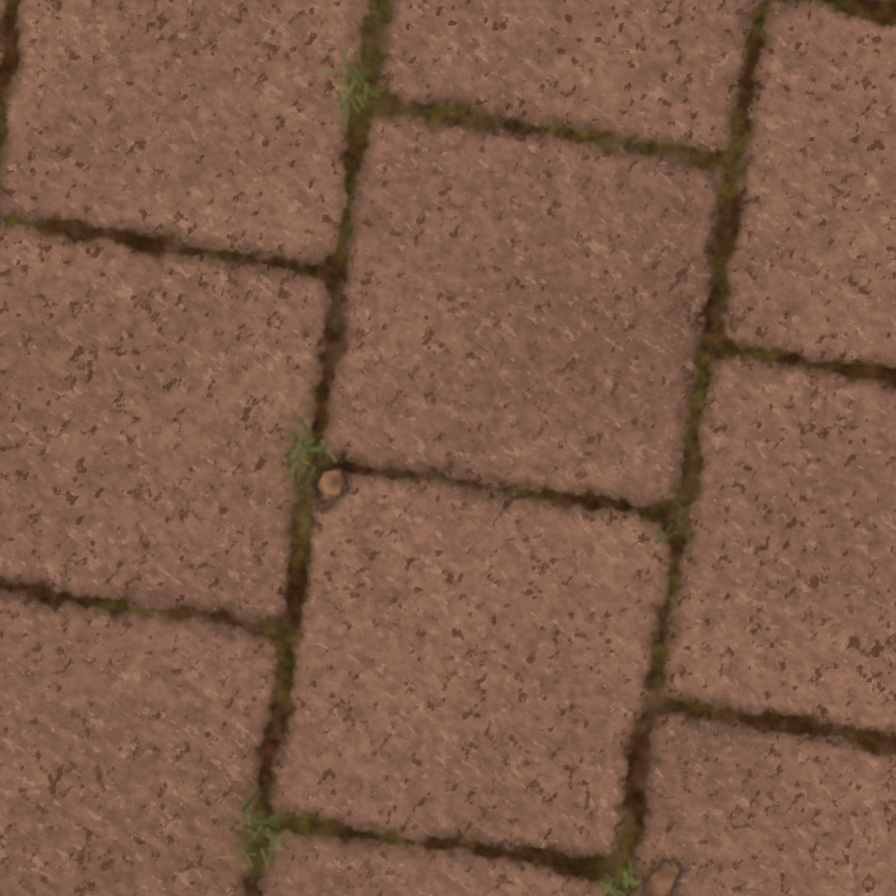
Write a Shadertoy shader that draws this texture.

```glsl
// Weathered clay pavers in a slanted running bond, with ragged mossy joints.
// Canvas points are mapped to skewed column/row space; layered noise gives the
// grain and wear, and looped blades and leaves decorate the joint crossings.

const vec3 CLAY       = vec3(0.512, 0.374, 0.300);
const vec3 CLAY_LIGHT = vec3(0.690, 0.530, 0.440);
const vec3 CLAY_DARK  = vec3(0.300, 0.200, 0.145);
const vec3 SOIL       = vec3(0.235, 0.150, 0.080);
const vec3 MOSS       = vec3(0.300, 0.255, 0.125);
const vec3 GRASS      = vec3(0.350, 0.350, 0.205);
const vec3 LEAF       = vec3(0.560, 0.400, 0.290);
const float ROW_HEIGHT = 0.408;
const float COLUMN_WIDTH = 0.415;
const float ROW_SLOPE = 0.15;
const mat2 TURN = mat2(0.8, 0.6, -0.6, 0.8);

float hash(vec2 p) {
    vec3 q = fract(vec3(p.xyx) * 0.1031);
    q += dot(q, q.yzx + 33.33);
    return fract((q.x + q.y) * q.z);
}

float noise(vec2 p) {
    vec2 i = floor(p), f = fract(p);
    f = f * f * (3.0 - 2.0 * f);
    return mix(mix(hash(i), hash(i + vec2(1, 0)), f.x),
               mix(hash(i + vec2(0, 1)), hash(i + vec2(1, 1)), f.x), f.y);
}

// Each octave is turned so that no lattice direction shows.
float fbm(vec2 p) {
    vec2 q = TURN * p * 1.9 + 17.0;
    return 0.5 * noise(p) + 0.32 * noise(q) + 0.18 * noise(TURN * q * 1.9 + 41.0);
}

// Canvas point to (column, row); columns lean and fan out slightly.
vec2 toPaving(vec2 p) {
    float u = (p.x - 0.283 - 0.137 * p.y) / (0.412 + 0.018 * p.y);
    u -= 0.03 * u * (u - 1.0);
    return vec2(u, (p.y + ROW_SLOPE * p.x - 0.13) / ROW_HEIGHT);
}

// Canvas position of a crossing in the middle column.
vec2 crossing(float column, float row) {
    float lean = 0.137 + 0.018 * column;
    float level = 0.13 + ROW_HEIGHT * row;
    float x = (0.283 + 0.412 * column + lean * level) / (1.0 + ROW_SLOPE * lean);
    return vec2(x, level - ROW_SLOPE * x);
}

// Distance to the joint centre line, rounded at paver corners.
float jointDistance(vec2 cell, float radius) {
    vec2 d = abs(cell - round(cell)) * vec2(COLUMN_WIDTH, ROW_HEIGHT);
    return radius - length(max(radius - d, 0.0));
}

float segmentDistance(vec2 p, vec2 a, vec2 b) {
    vec2 ab = b - a;
    return length(p - a - ab * clamp(dot(p - a, ab) / dot(ab, ab), 0.0, 1.0));
}

vec3 paverColor(vec2 p, vec2 id) {
    float tint = hash(id + 31.0);
    vec3 c = CLAY * (0.98 + 0.05 * tint + 0.20 * (fbm(p * 5.0 + id * 7.0) - 0.5));
    vec2 grain = TURN * p;
    c *= 1.0 + 0.36 * (fbm(grain * vec2(88.0, 112.0)) - 0.5);
    float light = smoothstep(0.60, 0.86, fbm(grain * vec2(80.0, 125.0) + 53.0));
    float dark = smoothstep(0.60, 0.84, fbm(grain.yx * vec2(85.0, 105.0) + 91.0));
    c = mix(c, CLAY_LIGHT, 0.55 * light);
    return mix(c, CLAY_DARK, (0.55 + 0.2 * tint) * dark);
}

vec3 jointColor(vec2 p) {
    float moss = smoothstep(0.38, 0.72, fbm(p * 12.0 + 5.0) + 0.2 * (p.y - 0.5));
    vec3 c = mix(SOIL, MOSS, 0.8 * moss);
    return c * (0.55 + 0.95 * fbm(p * 80.0));
}

// A tuft of faint blades around a root, over a stain drawn out along the joint.
vec3 addTuft(vec3 c, vec2 p, vec2 root, float strength, float seed) {
    vec2 q = (p - root) * vec2(38.0, 24.0);
    float stain = exp(-dot(q, q)) * smoothstep(0.25, 0.65, fbm(p * 55.0 + seed));
    c = mix(c, MOSS * (0.75 + 0.6 * noise(p * 110.0)), 0.8 * strength * stain);
    for (int i = 0; i < 22; i++) {
        vec2 key = vec2(float(i), seed);
        float angle = 6.2832 * hash(key);
        vec2 base = root + vec2(0.035, 0.055) * (vec2(hash(key + 3.0), hash(key + 7.0)) - 0.5);
        vec2 tip = base + vec2(cos(angle), sin(angle)) * mix(0.008, 0.028, hash(key + 11.0));
        float blade = 1.0 - smoothstep(0.0, 0.0042, segmentDistance(p, base, tip));
        c = mix(c, GRASS * (0.65 + 0.65 * hash(key + 19.0)), 0.65 * strength * blade);
    }
    return c;
}

vec3 addLeaf(vec3 c, vec2 p, vec2 center, float angle) {
    vec2 q = mat2(cos(angle), -sin(angle), sin(angle), cos(angle)) * (p - center);
    float shape = length(q / vec2(0.026, 0.017)) + 0.8 * (fbm(p * 60.0) - 0.5);
    c *= 1.0 - 0.4 * (1.0 - smoothstep(0.8, 1.5, shape));
    vec3 leaf = LEAF * (0.75 + 0.5 * noise(p * 80.0));
    return mix(c, leaf, 0.8 * (1.0 - smoothstep(0.55, 0.95, shape)));
}

void mainImage(out vec4 fragColor, in vec2 fragCoord) {
    vec2 p = fragCoord / iResolution.xy;

    // Running bond: alternate columns shift by half a paver.
    vec2 wobble = vec2(fbm(p * 14.0), fbm(p * 14.0 + 29.0)) - 0.5;
    vec2 cell = toPaving(p + 0.014 * wobble);
    float column = floor(cell.x);
    cell.y -= 0.5 * mod(column, 2.0) - 0.028 * column;

    // Joints crumble at the edges, vary in width and silt up in places.
    float d = jointDistance(cell, 0.026) + 0.018 * (fbm(p * 62.0) - 0.5);
    float halfWidth = mix(0.003, 0.0125, smoothstep(0.2, 0.8, fbm(p * 9.0 + 13.0)));
    float silt = smoothstep(0.48, 0.80, fbm(p * 26.0 + 71.0));
    float gap = 1.0 - smoothstep(halfWidth - 0.004, halfWidth + 0.005, d);
    vec3 color = paverColor(p, floor(cell));
    color *= mix(0.78, 1.0, smoothstep(halfWidth, 0.025, d));
    color = mix(color, jointColor(p), gap * (1.0 - 0.55 * silt));

    // Grass and fallen leaves at the crossings, thinning out to the upper right.
    for (int row = 0; row < 3; row++) {
        for (int side = 0; side < 2; side++) {
            float r = float(row), s = float(side), seed = 5.0 * r + 2.0 * s;
            vec2 root = crossing(s, r);
            float strength = 1.0 - 0.5 * r * s;
            color = addTuft(color, p, root + vec2(-0.006, 0.015 * (r - 1.0)), strength, seed);
            if (r + s < 1.5 && r != s)
                color = addLeaf(color, p, root + vec2(0.022 + 0.02 * s, -0.026 + 0.016 * s), 1.1);
        }
    }
    fragColor = vec4(color, 1.0);
}
```
